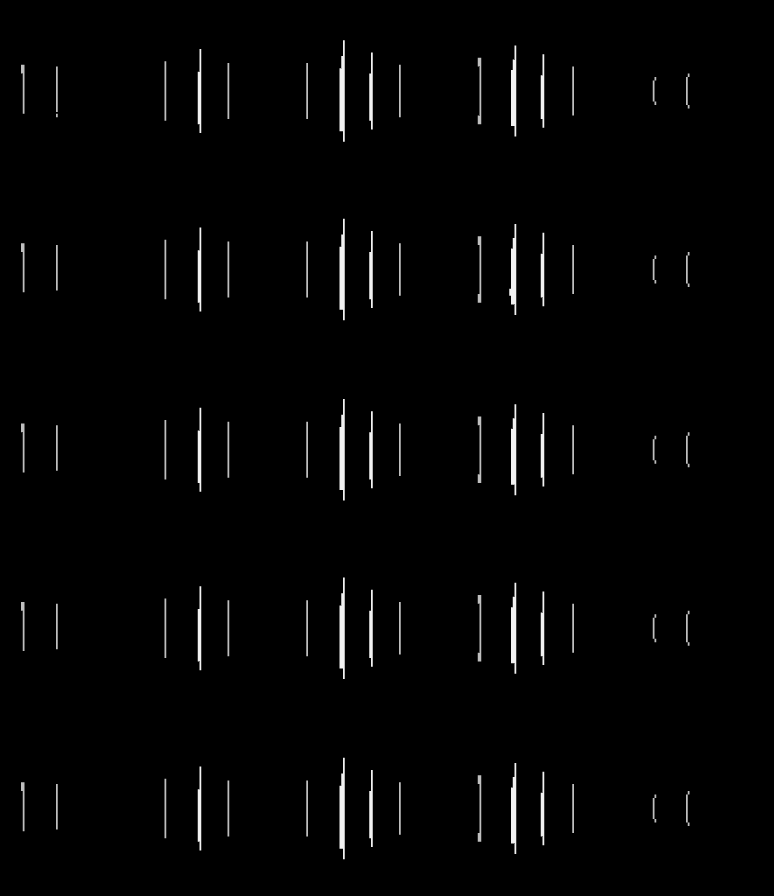
Reproduce this pattern procedurally as a Shadertoy shader.

```glsl
// Five rows of thin pale vertical strokes in stepped clusters on black.
#define UNITS 512.0        // canvas height in drawing units
#define ROWS 5.0
#define ROW_CENTER 52.0    // stroke center below the top of each row
#define MIDDLE_X 196.0     // tall stroke of the middle cluster
#define LEFT_PITCH 82.0
#define RIGHT_PITCH 98.0
#define STROKE_WIDTH 1.0
#define DIM_INK 0.75
#define BRIGHT_INK 0.95
#define TALL 20.0          // half length above which a stroke gets a body
#define HUGE 25.0          // half length above which the body is doubled

// Share of a pixel-wide window around v that lies between a and b
float span(float v, float a, float b, float px) {
    return clamp((min(b, v + 0.5 * px) - max(a, v - 0.5 * px)) / px, 0.0, 1.0);
}

// Box-filtered bar from corner a to corner b
float bar(vec2 p, vec2 a, vec2 b, float px) {
    return span(p.x, a.x, b.x, px) * span(p.y, a.y, b.y, px);
}

// Half lengths of the four strokes in a cluster; zero leaves a stroke out
vec4 clusterLengths(int cluster) {
    vec4 lengths[5] = vec4[5](
        vec4(14, 13, 0, 0), vec4(17, 24, 16, 0), vec4(16, 29, 22, 15),
        vec4(19, 26, 21, 14), vec4(8, 10, 0, 0));
    return lengths[cluster];
}

// One stroke with its left edge at x = 0 and y running down from its center
float stroke(vec2 p, float h, int cluster, int slot, float px) {
    float w = STROKE_WIDTH;

    // Short brackets: both tips step to the right
    if (cluster == 4) {
        float tips = bar(p, vec2(w, -h), vec2(2.0 * w, 2.0 - h), px)
                   + bar(p, vec2(w, h - 2.0), vec2(2.0 * w, h), px);
        return tips + bar(p, vec2(0, 2.0 - h), vec2(w, h - 2.0), px);
    }
    float ink = bar(p, vec2(0, -h), vec2(w, h), px);

    // Stepped body on the left of tall strokes
    if (h > TALL) {
        float top = floor(0.45 * h + 0.5), bottom = floor(0.78 * h + 0.5);
        float bodyWidth = h > HUGE ? 2.0 * w : w;
        ink = max(ink, bar(p, vec2(-bodyWidth, -top), vec2(w, bottom), px));
        if (h > HUGE) {
            float step1 = floor(0.68 * h + 0.5);
            ink = max(ink, bar(p, vec2(-w, -step1), vec2(w, bottom), px));
        }
    }

    // Small hooks on the outer strokes
    if (slot == 0 && (cluster == 0 || cluster == 3)) {
        ink = max(ink, bar(p, vec2(-w, -h), vec2(w, 5.0 - h), px));
        if (cluster == 3)
            ink = max(ink, bar(p, vec2(-w, h - 5.0), vec2(w, h), px));
    }
    return ink;
}

void mainImage(out vec4 fragColor, in vec2 fragCoord) {
    float px = UNITS / iResolution.y;
    vec2 p = vec2(fragCoord.x, iResolution.y - fragCoord.y) * px;

    // Rows start on whole units
    float pitch = UNITS / ROWS;
    float row = floor(p.y / pitch);
    p.y -= floor(row * pitch + 0.5) + ROW_CENTER;

    float light = 0.0;
    for (int cluster = 0; cluster < 5; cluster++) {
        float side = float(cluster - 2);
        float anchor = MIDDLE_X + side * (side < 0.0 ? LEFT_PITCH : RIGHT_PITCH);
        vec4 lengths = clusterLengths(cluster);
        vec4 offsets = vec4(abs(side) - 21.0, 0.0, 16.0, 32.0 + abs(side));
        float lift = cluster == 0 ? 1.0 : 0.0;

        for (int slot = 0; slot < 4; slot++) {
            float h = lengths[slot];
            if (h == 0.0) continue;
            vec2 q = p - vec2(anchor + offsets[slot], -lift);
            float ink = stroke(q, h, cluster, slot, px);
            light = max(light, ink * (h > TALL ? BRIGHT_INK : DIM_INK));

            // Broken tail in the first row
            if (row == 0.0 && cluster == 0 && slot == 1)
                light = max(light, DIM_INK * bar(q, vec2(0, h + 1.0),
                                                 vec2(STROKE_WIDTH, h + 3.0), px));
            // Blot in the second row
            if (row == 1.0 && cluster == 3 && slot == 1) {
                float blot = max(bar(q, vec2(-3, 11), vec2(0, 15), px),
                                 bar(q, vec2(-2, 15), vec2(1, 17), px));
                light = max(light, BRIGHT_INK * blot);
            }
        }
    }
    fragColor = vec4(vec3(light), 1.0);
}
```
